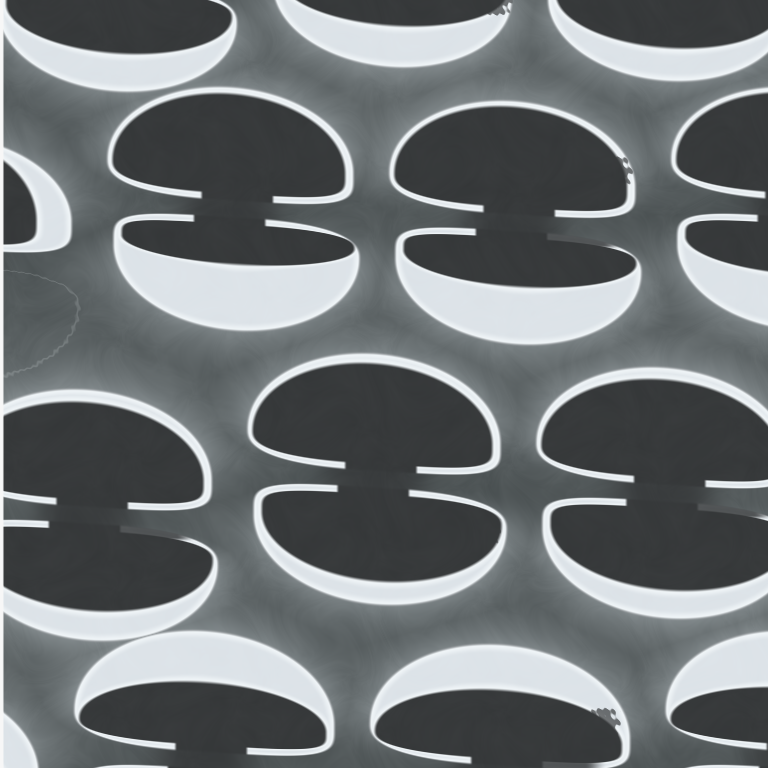
This pattern is drawn by a WebGL 1 fragment shader. Its source:

```glsl
precision highp float;
// Staggered rows of split oval cutouts: dark hollows with pale rims, glowing on worn grey metal.
uniform vec2 u_resolution;

// Soft coverage of the inside of a distance field.
float inside(float d) {
  return 1.0 - smoothstep(-0.0028, 0.0028, d);
}

// Radial distance to a lopsided dome with its base on y = 0 and a boxy right foot.
float dome(vec2 q, float halfWidth, float belly, float tip) {
  q.y -= belly - 0.06 * q.x;
  float rise = q.y > 0.0 ? tip - belly : belly;
  float power = q.y > 0.0 ? 2.0 : (q.x > 0.0 ? 4.5 : 2.6);
  vec2 w = pow(abs(q) / vec2(halfWidth, rise) + 0.0001, vec2(power));
  float f = pow(w.x + w.y, 1.0 / power);
  return length(q) * (1.0 - 1.0 / f);
}

// Layered sines, each turned and bent by the one before.
float mottle(vec2 p) {
  float sum = 0.0, gain = 0.5;
  for (int i = 0; i < 5; i++) {
    p = mat2(0.8, 0.6, -0.6, 0.8) * p * 1.7 + 1.3 * sin(p.yx);
    sum += gain * sin(p.x) * sin(p.y);
    gain *= 0.75;
  }
  return sum;
}

void main() {
  vec2 p = gl_FragCoord.xy / u_resolution;
  float halo = 0.0, hollow = 0.0, rim = 0.0, edge = 0.0, spill = 0.0, ghost = 0.0;

  for (int row = 0; row < 4; row++) {
    for (int column = -1; column < 4; column++) {
      float r = float(row), c = float(column);

      // Cell centre: rows widen downward and stagger; the left side sags.
      vec2 centre = vec2(0.145 - 0.017 * r + 0.172 * mod(r, 2.0) + c * (0.358 + 0.009 * r),
                         1.057 - 0.331 * r - 0.007 * r * r);
      centre.y -= 0.009 * cos(3.14159 * (c + r));
      centre.y -= 0.045 * (1.0 - smoothstep(0.05, 0.2, centre.x));
      float halfWidth = 0.156 + 0.0046 * r;
      float tip = 0.143 + 0.005 * r;
      float cut = step(centre.x, 0.0);

      // Dark bridge across the seam.
      vec2 s = (p - centre) / vec2(0.065, 0.026);
      spill = max(spill, exp(-dot(s * s, s * s)));

      for (int side = 0; side < 2; side++) {
        float lower = float(side);
        vec2 d = p - centre - vec2(0.008 * lower, 0.0);
        vec2 q = d * (1.0 - 2.0 * lower) - vec2(0.0, 0.011);

        // Crescent depth follows the row, as if seen under a changing tilt.
        float depth = side == 0
          ? (row == 3 ? 0.066 : row == 2 ? 0.015 : 0.008)
          : (row == 0 ? 0.050 : row == 1 ? 0.078 : 0.035);
        depth *= 1.0 + 0.13 * sin(2.4 * c + r);

        float outer = dome(q, halfWidth, 0.045, tip);
        float inner = dome(q - vec2(-0.002, 0.009), halfWidth - 0.009 - 0.035 * cut,
                           0.036 - 0.15 * depth, tip - 0.009 - depth);

        // Seam opening, worn seam strokes and chipped flanks.
        float base = 1.0 - smoothstep(0.018, 0.024, q.y);
        float opening = base * (1.0 - smoothstep(0.044, 0.049, abs(q.x - 0.009)));
        float worn = (1.0 - mod(r + c, 2.0)) * max(lower, step(2.5, r));
        worn *= base * smoothstep(0.0, 0.02, d.x) * (1.0 - smoothstep(0.11, 0.14, d.x));
        float chipped = float(column == 1) * mod(r + lower, 2.0);
        float ragged = 0.004 * sin(q.y * 420.0) + 0.003 * sin(q.x * 690.0 + q.y * 310.0);
        float chip = chipped * inside(length(vec2(d.x - 0.135, q.y - 0.055)) - 0.018 + ragged);

        float solid = 1.0 - cut * lower;
        float body = inside(outer) * solid;
        float pale = body * (1.0 - inside(inner));
        pale *= (1.0 - opening) * (1.0 - 0.85 * worn) * (1.0 - 0.7 * chip);
        hollow = max(hollow, body);
        rim = max(rim, pale);
        edge = max(edge, body * (1.0 - smoothstep(0.001, 0.012, min(-outer, inner))));
        halo = max(halo, solid * exp(-max(outer, 0.0) / 0.04) * smoothstep(-0.01, 0.08, q.y));
        ghost = max(ghost, (1.0 - solid) * (1.0 - smoothstep(0.0, 0.003, abs(outer + ragged * 0.3))));
      }
    }
  }

  // Metal, hollows, pale rims.
  float grain = mottle(p * 38.0);
  vec3 dark = vec3(0.215, 0.225, 0.23) + 0.008 * grain;
  vec3 colour = mix(vec3(0.315, 0.34, 0.345), vec3(0.49, 0.52, 0.53), halo);
  colour += 0.018 * grain + 0.015 * sin(p.x * 7.0 + 1.0) * sin(p.y * 5.0);
  colour = mix(colour, dark, 0.9 * spill);
  colour += 0.09 * ghost;
  colour = mix(colour, dark, hollow);
  vec3 white = mix(vec3(0.865, 0.89, 0.91), vec3(0.94, 0.96, 0.97), edge);
  colour = mix(colour, white + 0.004 * grain, rim);

  // Bright strip along the left border.
  colour = mix(colour, vec3(0.97), 1.0 - smoothstep(0.003, 0.006, p.x));
  gl_FragColor = vec4(colour, 1.0);
}
```
